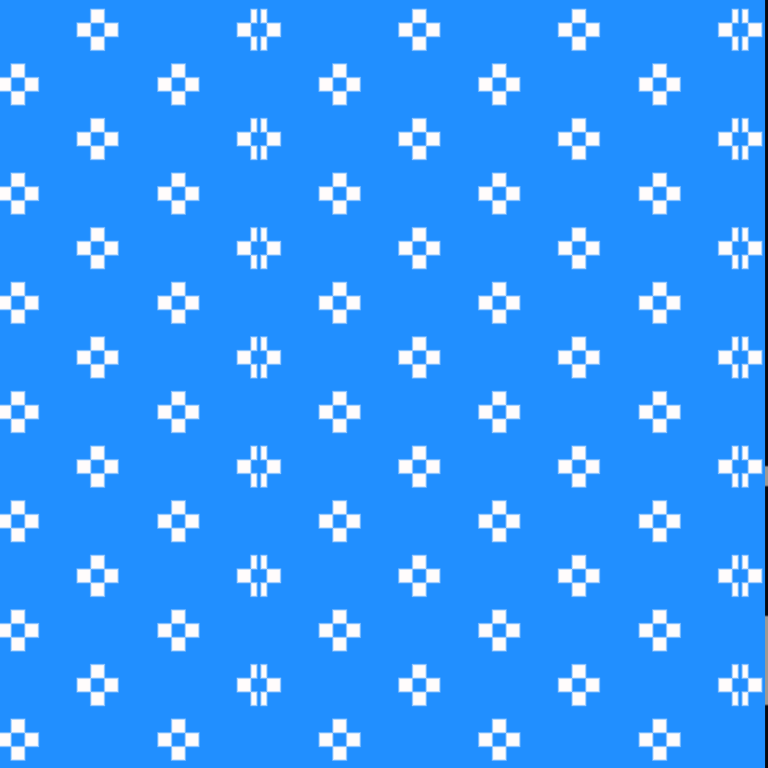
Write a Shadertoy shader that draws this pattern.

```glsl
// Staggered rows of small white four-square flowers on bright blue, with a thin dark right border.

const vec3  GROUND = vec3(0.13, 0.56, 1.00);
const vec3  PETAL  = vec3(1.00, 0.99, 0.99);
const vec3  BORDER = vec3(0.03, 0.03, 0.06);
const vec3  WEAR   = vec3(0.62, 0.60, 0.58);

const vec2  PITCH       = vec2(0.2089, 0.0711); // column and row spacing
const float FIRST_ROW   = 0.0388;               // centre of top row, from the top
const float EVEN_START  = 0.1271;               // first flower centre in even rows
const float ODD_START   = 0.0234;               // first flower centre in odd rows
const float CELL        = 0.0178;               // side of one square petal
const float SPLIT_EVERY = 3.0;                  // split column interval in even rows
const float SPLIT_INDEX = 1.0;
const float SPLIT_GAP   = 0.0052;               // slit between the paired bars
const float SPLIT_BAR   = 0.0078;               // width of each paired bar
const float SNAP_COLUMN = 2.0;                  // column that sits slightly right
const float SNAP_SHIFT  = 0.0011;
const float SOFTNESS    = 0.0020;               // half width of the soft edge
const float BORDER_LEFT = 0.9962;
const vec2  WEAR_SMALL  = vec2(0.620, 0.013);   // centre and half length, from the top
const vec2  WEAR_LARGE  = vec2(0.860, 0.058);

float boxDistance(vec2 p, vec2 halfSize) {
    vec2 d = abs(p) - halfSize;
    return length(max(d, 0.0)) + min(max(d.x, d.y), 0.0);
}

// Four squares around an empty centre; a split flower has slit upright petals.
float flowerDistance(vec2 p, bool isSplit) {
    p = abs(p);
    float barCentre = isSplit ? 0.5 * (SPLIT_GAP + SPLIT_BAR) : 0.0;
    float barWidth  = isSplit ? SPLIT_BAR : CELL;
    float armCentre = isSplit ? 0.5 * (SPLIT_GAP + CELL) + SPLIT_BAR : CELL;
    float upright = boxDistance(p - vec2(barCentre, CELL), 0.5 * vec2(barWidth, CELL));
    float arm     = boxDistance(p - vec2(armCentre, 0.0), vec2(0.5 * CELL));
    return min(upright, arm);
}

// Soft band along one axis, given as centre and half length.
float band(float x, vec2 span, float soft) {
    return 1.0 - smoothstep(-soft, soft, abs(x - span.x) - span.y);
}

void mainImage(out vec4 fragColor, in vec2 fragCoord) {
    vec2 pos = fragCoord / iResolution.xy;
    pos.y = 1.0 - pos.y;
    float pixel = 1.0 / iResolution.y;
    float soft = max(SOFTNESS, 0.7 * pixel);

    // Nearest flower in the staggered lattice
    float row = round((pos.y - FIRST_ROW) / PITCH.y);
    bool evenRow = mod(row, 2.0) < 0.5;
    float start = evenRow ? EVEN_START : ODD_START;
    float column = round((pos.x - start) / PITCH.x);
    vec2 centre = vec2(start, FIRST_ROW) + vec2(column, row) * PITCH;

    // Split columns and small grid-snapping shifts
    bool isSplit = evenRow && abs(mod(column, SPLIT_EVERY) - SPLIT_INDEX) < 0.5;
    bool isSnapped = isSplit || abs(column - SNAP_COLUMN) < 0.5;
    centre.x += isSnapped ? SNAP_SHIFT : 0.0;

    float d = flowerDistance(pos - centre, isSplit);
    vec3 color = mix(GROUND, PETAL, 1.0 - smoothstep(-soft, soft, d));

    // Dark border with two worn stretches
    float wear = max(band(pos.y, WEAR_SMALL, soft), band(pos.y, WEAR_LARGE, soft));
    float edge = max(0.0008, 0.5 * pixel);
    float border = smoothstep(-edge, edge, pos.x - BORDER_LEFT);
    color = mix(color, mix(BORDER, WEAR, wear), border);

    fragColor = vec4(color, 1.0);
}
```
